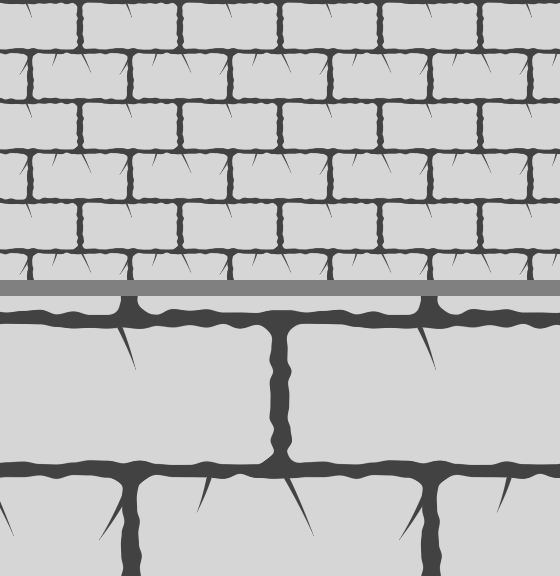
Top, the full canvas; bottom, a detail of the centre.
This pattern is drawn by a WebGL 2 fragment shader. Its source:

```glsl
#version 300 es
precision highp float;

#define TILES_DOWN 2.8
#define BRICK_ORIGIN vec2(0.802, 0.289)
#define JOINT vec2(0.057, 0.050)
#define CORNER_RADIUS 0.045
#define WEAR_CELLS vec2(18.0, 26.0)
#define WEAR_DEPTH 0.022
#define CRACK_HALF_WIDTH 0.0095
#define CRACK_BEND 0.012
#define BRICK_COLOR vec3(0.84)
#define MORTAR_COLOR vec3(0.26)

uniform vec2 u_resolution;
out vec4 fragColor;

// Start and end of each crack within one tile
const vec4 CRACKS[4] = vec4[4](
    vec4(0.258, 0.780, 0.319, 0.622),
    vec4(0.812, 0.280, 0.912, 0.068),
    vec4(0.568, 0.278, 0.523, 0.145),
    vec4(0.280, 0.194, 0.197, 0.053)
);

float hash(vec2 p) {
    vec3 h = fract(p.xyx * vec3(0.1031, 0.1030, 0.0973));
    h += dot(h, h.yzx + 33.33);
    return fract((h.x + h.y) * h.z);
}

// Value noise that wraps at the tile borders
float tiledNoise(vec2 p, vec2 period) {
    vec2 cell = floor(p);
    vec2 f = fract(p);
    f = f * f * (3.0 - 2.0 * f);
    vec2 lo = mod(cell, period);
    vec2 hi = mod(cell + 1.0, period);
    return mix(mix(hash(lo), hash(vec2(hi.x, lo.y)), f.x),
               mix(hash(vec2(lo.x, hi.y)), hash(hi), f.x), f.y);
}

float roundedBox(vec2 p, vec2 halfSize, float radius) {
    vec2 d = abs(p) - halfSize + radius;
    return length(max(d, 0.0)) + min(max(d.x, d.y), 0.0) - radius;
}

// Slightly bowed line that narrows to a point
float crackDistance(vec2 p, vec2 start, vec2 end) {
    vec2 axis = end - start;
    float along = clamp(dot(p - start, axis) / dot(axis, axis), 0.0, 1.0);
    vec2 side = normalize(vec2(-axis.y, axis.x));
    vec2 bow = side * CRACK_BEND * along * (1.0 - along);
    return length(p - start - axis * along - bow)
         - CRACK_HALF_WIDTH * (1.0 - along);
}

// Running bond: two rows per tile, the second shifted by half a brick
float brickDistance(vec2 p) {
    vec2 q = p - BRICK_ORIGIN;
    float row = floor(q.y * 2.0);
    q.x -= 0.5 * mod(row, 2.0);
    vec2 local = (fract(q * vec2(1.0, 2.0)) - 0.5) * vec2(1.0, 0.5);
    return roundedBox(local, vec2(0.5, 0.25) - 0.5 * JOINT, CORNER_RADIUS);
}

void main() {
    vec2 p = gl_FragCoord.xy / u_resolution.y * TILES_DOWN;
    float pixel = TILES_DOWN / u_resolution.y;

    // Worn brick edges
    float wear = tiledNoise(p * WEAR_CELLS, WEAR_CELLS) - 0.5;
    float brick = brickDistance(p) + wear * WEAR_DEPTH;

    // Cracks cut into the bricks
    vec2 tile = fract(p);
    for (int i = 0; i < 4; i++) {
        brick = max(brick, -crackDistance(tile, CRACKS[i].xy, CRACKS[i].zw));
    }

    float mortar = smoothstep(-0.7 * pixel, 0.7 * pixel, brick);
    fragColor = vec4(mix(BRICK_COLOR, MORTAR_COLOR, mortar), 1.0);
}
```
